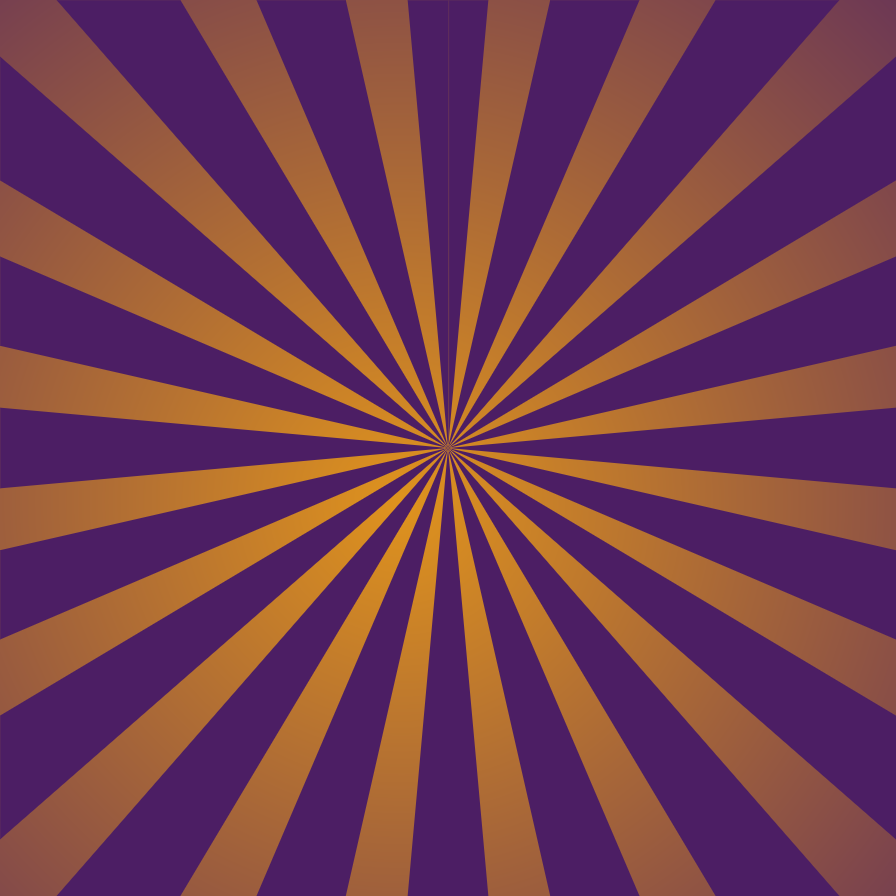
A WebGL 2 fragment shader for this background:

```glsl
#version 300 es
precision highp float;
// Sunburst of amber rays on purple, lit by a soft glow just off its centre.

uniform vec2 u_resolution;
out vec4 fragColor;

const float TAU = 6.2831853;

const vec3 PURPLE = vec3(0.298, 0.118, 0.392);
const vec3 AMBER = vec3(0.875, 0.575, 0.115);

const float RAY_COUNT = 20.0;
const float RAY_FILL = 0.428;                  // share of each sector that is lit
const vec2 GLOW_CENTER = vec2(-0.052, -0.060); // relative to the hub
const float GLOW_RADIUS = 1.01;
const float SEAM_WIDTH = 0.0013;
const float SEAM_STRENGTH = 0.25;

// Signed distance to the nearest ray edge, positive inside a ray.
float rayDistance(vec2 p) {
    float sector = TAU / RAY_COUNT;
    float angle = atan(p.x, p.y);
    float offset = abs(fract(angle / sector) - 0.5) * sector;
    return length(p) * sin(0.5 * RAY_FILL * sector - offset);
}

// Antialiased coverage of a line of the given width.
float lineCoverage(float distanceToLine, float width, float pixel) {
    return clamp((0.5 * width - abs(distanceToLine)) / pixel + 0.5, 0.0, 1.0)
         * min(width / pixel, 1.0);
}

void main() {
    float pixel = 1.0 / min(u_resolution.x, u_resolution.y);
    vec2 p = (gl_FragCoord.xy - 0.5 * u_resolution) * pixel;
    vec2 halfSize = 0.5 * u_resolution * pixel;

    // Rays fade from amber towards the ground colour
    float fade = clamp(length(p - GLOW_CENTER) / GLOW_RADIUS, 0.0, 1.0);
    vec3 rayColor = mix(AMBER, PURPLE, fade);
    float coverage = clamp(rayDistance(p) / pixel + 0.5, 0.0, 1.0);

    // Faint hairlines: upward from the hub and along the left and top borders
    float seam = lineCoverage(p.x - 0.5 * SEAM_WIDTH, SEAM_WIDTH, pixel) * step(0.0, p.y);
    float border = max(lineCoverage(p.x + halfSize.x, SEAM_WIDTH, pixel),
                       lineCoverage(p.y - halfSize.y, SEAM_WIDTH, pixel));
    coverage = max(coverage, SEAM_STRENGTH * max(seam, border));

    fragColor = vec4(mix(PURPLE, rayColor, coverage), 1.0);
}
```
